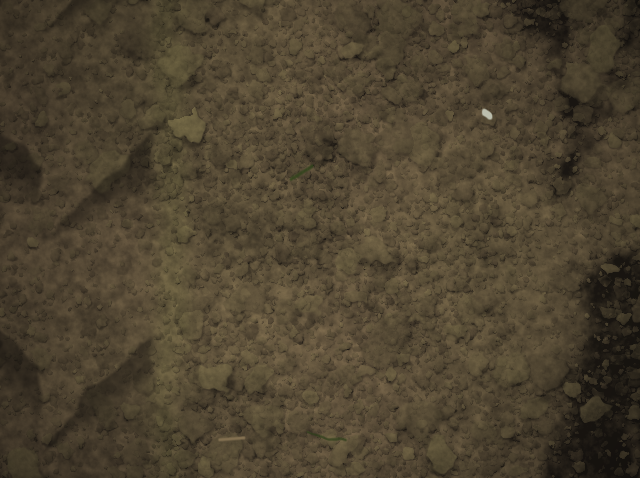
Write a Shadertoy shader that draws this texture.

```glsl
// Dry cloddy earth with scattered stones, a tyre track on the left and a dark furrow on the right.

const vec3 DARK_EARTH = vec3(0.10, 0.088, 0.07);
const vec3 PALE_EARTH = vec3(0.45, 0.40, 0.285);
const vec3 RED_TINT = vec3(1.03, 0.98, 1.01);
const vec3 OLIVE_TINT = vec3(1.0, 1.015, 0.95);
const vec3 LEAF = vec3(0.18, 0.25, 0.10);
const vec3 STRAW = vec3(0.55, 0.47, 0.34);
const vec3 CHALK = vec3(0.78, 0.79, 0.72);

float hash(vec2 p) {
    return fract(sin(dot(p, vec2(127.1, 311.7))) * 43758.5453);
}

float noise(vec2 p) {
    vec2 i = floor(p), f = fract(p);
    f = f * f * (3.0 - 2.0 * f);
    return mix(mix(hash(i), hash(i + vec2(1, 0)), f.x),
               mix(hash(i + vec2(0, 1)), hash(i + vec2(1, 1)), f.x), f.y);
}

float fbm(vec2 p) {
    float sum = 0.0, gain = 0.53;
    for (int i = 0; i < 4; i++) {
        sum += gain * noise(p);
        p = mat2(1.6, 1.2, -1.2, 1.6) * p + 7.3;
        gain *= 0.5;
    }
    return sum;
}

vec2 wobble(vec2 p) {
    return vec2(noise(p), noise(p + 40.0)) - 0.5;
}

// Ground zones: 1 inside, 0 outside
float trackZone(vec2 p) {
    return 1.0 - smoothstep(0.27, 0.36, p.x + 0.06 * (noise(p * 9.0) - 0.5));
}

float furrowZone(vec2 p) {
    float edge = smoothstep(1.08, 1.18, p.x + 0.24 * (noise(p * 6.0) - 0.5));
    return edge * smoothstep(0.36, 0.58, fbm(p * vec2(9.0, 6.0) + 3.0));
}

float stoneDensity(vec2 p) {
    float clusters = 0.3 + 1.4 * noise(p * 6.0 + 11.0);
    return clusters * mix(1.0, 0.5, trackZone(p)) * mix(1.0, 0.6, furrowZone(p));
}

// Rounded octagon
float stoneDistance(vec2 q) {
    vec2 a = abs(q);
    float facets = max(max(a.x, a.y), (a.x + a.y) * 0.707);
    return mix(length(q), facets, 0.85);
}

// Lays one size of half-buried stones and their shadows over the ground
void scatterStones(inout float value, inout float olive, vec2 p, float size, float cover, float lift) {
    vec2 g = p / size;
    g += 0.36 * wobble(g * 2.3) + 0.16 * wobble(g * 5.7);
    float nearest = 9.0, shadow = 0.0, tone = 0.0, slope = 0.0, exposed = 0.0;
    for (int y = -1; y <= 1; y++)
    for (int x = -1; x <= 1; x++) {
        vec2 id = floor(g) + vec2(x, y);
        vec2 key = id + size * 977.0;
        vec2 centre = id + 0.5 + 0.7 * (vec2(hash(key), hash(key + 17.3)) - 0.5);
        if (hash(key + 31.7) > cover * stoneDensity(centre * size)) continue;
        float h = hash(key + 53.9), angle = 6.283 * hash(key + 71.1);
        float radius = mix(0.27, 0.55, h * h);
        float bare = mix(0.4, 1.0, hash(key + 11.9));
        mat2 turn = mat2(cos(angle), sin(angle), -sin(angle), cos(angle));
        vec2 stretch = vec2(1.0, mix(1.0, 1.45, hash(key + 87.7))) / radius;
        vec2 offset = g - centre;
        float d = stoneDistance(turn * offset * stretch);
        float below = stoneDistance(turn * (offset + vec2(-0.04, 0.1)) * stretch);
        shadow = max(shadow, bare * (1.0 - smoothstep(0.8, 1.35, below)));
        if (d < nearest) {
            nearest = d;
            exposed = bare;
            tone = hash(key + 97.3) - 0.5;
            slope = dot(offset, vec2(-0.35, 0.94)) / radius;
        }
    }
    float blur = max(0.09, 1.5 / (iResolution.y * size));
    float mask = exposed * (1.0 - smoothstep(1.0 - blur, 1.0 + blur, nearest));
    float rim = pow(min(nearest, 1.0), 4.0);
    float face = 0.78 + lift + 0.26 * tone + 0.1 * slope - 0.13 * rim;
    face += 0.42 * (fbm(p * 62.0) - 0.5);
    value = mix(value - 0.34 * shadow, face, mask * 0.92);
    olive = mix(olive, 0.45 + 3.0 * lift + 0.7 * tone, mask * 0.8);
}

// Repeated shaded step below a slanted tread edge
float treadShadow(vec2 p, float slope, float start, float width) {
    float depth = 0.43 * (1.0 - fract((p.y - slope * p.x - start) / 0.43));
    return smoothstep(0.0, 0.014, depth) * (1.0 - smoothstep(width * 0.4, width, depth));
}

float sliver(vec2 p, vec2 a, vec2 b, float width) {
    float t = clamp(dot(p - a, b - a) / dot(b - a, b - a), 0.0, 1.0);
    float soft = 1.2 / iResolution.y;
    return 1.0 - smoothstep(width - soft, width + soft, length(p - mix(a, b, t)));
}

void mainImage(out vec4 fragColor, in vec2 fragCoord) {
    vec2 p = fragCoord / iResolution.y;
    vec2 middle = 0.5 * iResolution.xy / iResolution.y;

    // Fine soil and dark furrow
    float furrow = furrowZone(p);
    float value = 0.73 + 0.6 * (fbm(p * 55.0) - 0.5) - 0.5 * furrow;
    float olive = 0.2 + 0.5 * (noise(p * 4.0) - 0.5);

    // Stones, from grit to clods
    scatterStones(value, olive, p, 0.012, 0.55, -0.02);
    scatterStones(value, olive, p, 0.020, 0.5, -0.01);
    scatterStones(value, olive, p, 0.032, 0.38, 0.01);
    scatterStones(value, olive, p, 0.052, 0.3, 0.04);
    scatterStones(value, olive, p, 0.085, 0.28, 0.07);

    // Uneven ground and fine grain over everything
    value += 0.36 * (fbm(p * 6.0 + 5.0) - 0.5) + 0.22 * (fbm(p * 130.0) - 0.5) - 0.1 * furrow;

    // Tyre track and its pale rim
    vec2 w = p + 0.05 * (vec2(fbm(p * 11.0), fbm(p * 11.0 + 20.0)) - 0.5);
    float lug = treadShadow(w, 1.0, 0.415, mix(0.02, 0.13, smoothstep(0.07, 0.31, w.x)));
    lug *= smoothstep(0.06, 0.13, w.x) * (1.0 - smoothstep(0.308, 0.325, w.x));
    float notch = treadShadow(w, -0.8, 0.30, 0.13) * (1.0 - smoothstep(0.075, 0.09, w.x));
    value *= 1.0 - 0.42 * max(lug, notch) - 0.08 * trackZone(p);
    float rim = exp(-pow((w.x - 0.35) / 0.035, 2.0));
    value += 0.09 * rim;
    olive += 0.6 * rim;

    vec3 color = mix(DARK_EARTH, PALE_EARTH, clamp(value, 0.04, 1.15));
    color *= mix(RED_TINT, OLIVE_TINT, clamp(olive, 0.0, 1.0));

    // Grass blades, straw and a chalk chip
    color = mix(color, LEAF, 0.8 * sliver(w, vec2(0.615, 0.625), vec2(0.66, 0.65), 0.003));
    color = mix(color, LEAF, 0.7 * sliver(w, vec2(0.64, 0.09), vec2(0.72, 0.075), 0.003));
    color = mix(color, STRAW, sliver(p, vec2(0.46, 0.08), vec2(0.51, 0.084), 0.003));
    color = mix(color, CHALK, sliver(w, vec2(1.018, 0.767), vec2(1.026, 0.76), 0.008));

    // Lens falloff
    vec2 fromMiddle = p - middle;
    color *= 1.07 - 0.66 * dot(fromMiddle, fromMiddle);
    fragColor = vec4(color, 1.0);
}
```
